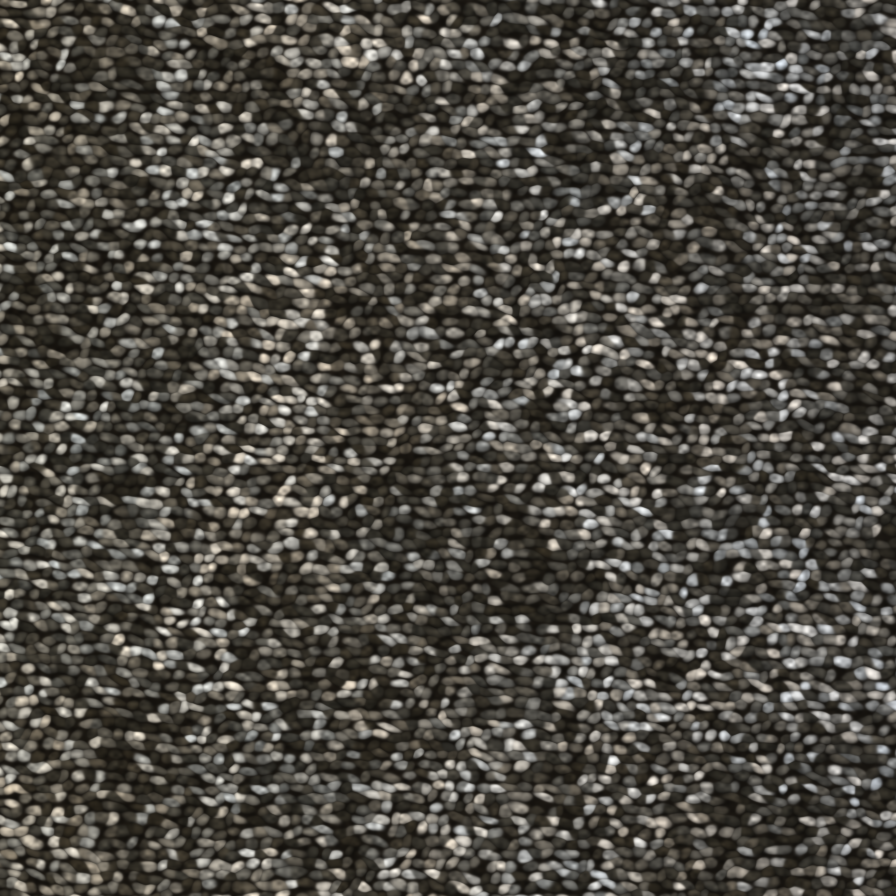
Reproduce this texture procedurally as a Shadertoy shader.

```glsl
// Coarse tweed cloth: rows of small grey-brown wool stitches with dark gaps between them.

// Sine-free hash: three random values per lattice point
vec3 hash3(vec2 p) {
    vec3 q = fract(p.xyx * vec3(0.1031, 0.1030, 0.0973));
    q += dot(q, q.yxz + 33.33);
    return fract((q.xxy + q.yzz) * q.zyx);
}

// Smooth value noise in 0..1
float noise(vec2 p) {
    vec2 cell = floor(p), f = fract(p);
    f = f * f * (3.0 - 2.0 * f);
    float low = mix(hash3(cell).x, hash3(cell + vec2(1, 0)).x, f.x);
    float high = mix(hash3(cell + vec2(0, 1)).x, hash3(cell + vec2(1, 1)).x, f.x);
    return mix(low, high, f.y);
}

// Colour of one stitch: mostly dark wool, fewer pale ones, slightly warm or cool
vec3 woolColour(vec2 id) {
    vec3 rnd = hash3(id + 217.0);
    float patches = noise(id * 0.13 + 40.0) + 0.6 * noise(id * vec2(0.35, 0.06) + 90.0) - 0.8;
    float pale = clamp(rnd.x + 0.28 * patches, 0.0, 1.0);
    float tone = mix(0.15, 0.77, pow(pale, 1.6));
    float warmth = rnd.y - 0.5 + 0.5 * (noise(id * 0.09 + 7.0) - 0.5);
    return tone + vec3(0.013, 0.0, -0.03) + warmth * tone * vec3(0.07, 0.0, -0.08);
}

// Overlapping stitches, blended by height so that their edges stay soft
vec3 weave(vec2 p) {
    float gapWeight = exp(5.0 * (0.75 * noise(p * vec2(0.7, 1.1) + 60.0) - 0.28));
    vec3 sum = vec3(0.085, 0.073, 0.056) * gapWeight;
    float total = gapWeight;
    for (int j = -1; j <= 1; j++) {
        float row = floor(p.y) + float(j);
        float x = p.x + 0.5 * mod(row, 2.0);
        for (int i = -2; i <= 2; i++) {
            vec2 id = vec2(floor(x) + float(i), row);
            vec3 rnd = hash3(id + 500.0);
            vec2 d = vec2(x, p.y) - id - 0.5 - (rnd.xy - 0.5) * vec2(0.6, 0.45);
            d.y += d.x * (rnd.z - 0.5) * 0.7;
            d /= vec2(mix(0.48, 0.85, rnd.z), mix(0.58, 0.46, rnd.z));
            float height = 1.0 - dot(d, d);
            float weight = exp(5.0 * height);
            float shade = 0.74 + 0.32 * max(height, 0.0) + 0.14 * clamp(d.y, -1.0, 1.0);
            sum += woolColour(id) * shade * weight;
            total += weight;
        }
    }
    return sum / total;
}

void mainImage(out vec4 fragColor, in vec2 fragCoord) {
    vec2 uv = fragCoord / iResolution.y;

    // Slightly wavy thread grid
    vec2 p = uv * vec2(72.0, 84.0);
    p += 0.9 * vec2(noise(uv * 11.0), noise(uv * 9.0 + 30.0));
    p += 0.35 * vec2(noise(uv * 60.0 + 5.0), noise(uv * 55.0 + 80.0));

    // Fine fibres over the stitches
    float fibre = noise(uv * vec2(170.0, 210.0) + 11.0);
    vec3 colour = weave(p) * (0.76 + 0.5 * fibre);

    // Faint cool cast towards the right
    colour *= mix(vec3(1.01, 1.0, 0.97), vec3(0.99, 1.0, 1.03), uv.x);
    fragColor = vec4(clamp(colour, 0.0, 1.0), 1.0);
}
```
